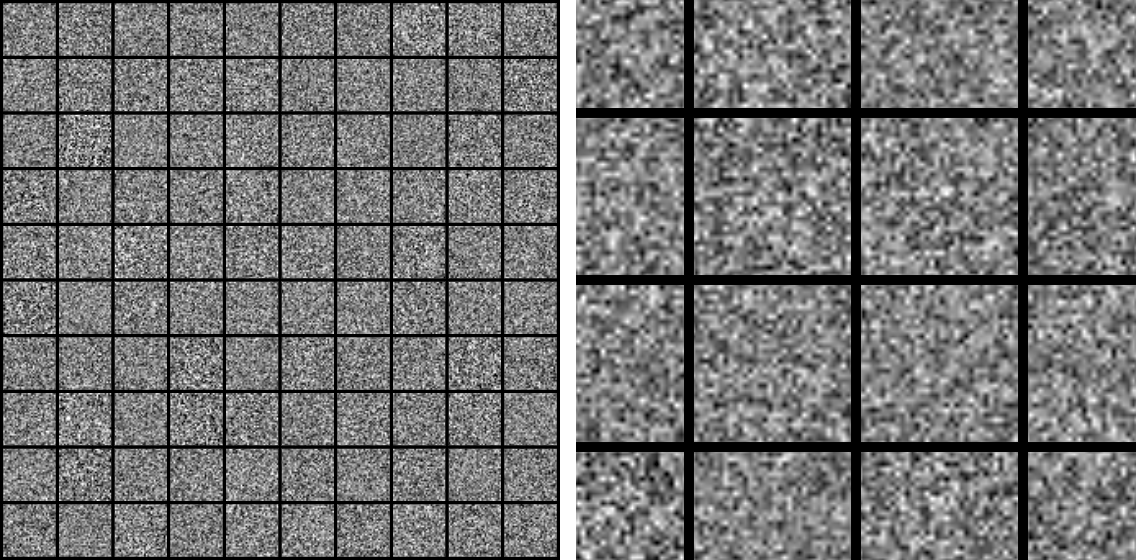
Left: the whole. Right: its middle third, enlarged.
A WebGL 2 fragment shader for this pattern:

```glsl
#version 300 es
precision highp float;
// Ten by ten square tiles of fine grey grain, parted by thin black lines.
// The canvas is a lattice of cells: bell-shaped random greys are blended
// between cells, and each tile has its own contrast and slight tone shift.

uniform vec2 u_resolution;
out vec4 fragColor;

const float TILES = 10.0;
const float TILE_CELLS = 32.0;
const float LINE_CELLS = 2.0;
const float PITCH = TILE_CELLS + LINE_CELLS;
const float CANVAS_CELLS = TILES * PITCH + LINE_CELLS;

const vec3 LINE_COLOR = vec3(0.0);
const float MEAN_GREY = 0.5;

// Three independent random values in 0..1 for an integer position.
vec3 hash3(ivec2 cell, uint seed) {
    uvec3 v = uvec3(uvec2(cell + 4096), seed) * 1664525u + 1013904223u;
    v.x += v.y * v.z;
    v.y += v.z * v.x;
    v.z += v.x * v.y;
    v ^= v >> 16u;
    v.x += v.y * v.z;
    v.y += v.z * v.x;
    v.z += v.x * v.y;
    return vec3(v >> 8u) / 16777216.0;
}

// Nearly normal value with zero mean and unit deviation.
float bellValue(ivec2 cell) {
    return 2.0 * (dot(hash3(cell, 17u), vec3(1.0)) - 1.5);
}

// Grain blended linearly between the centres of neighbouring cells.
float grain(vec2 p) {
    vec2 q = p - 0.5;
    ivec2 cell = ivec2(floor(q));
    vec2 f = fract(q);
    float lower = mix(bellValue(cell), bellValue(cell + ivec2(1, 0)), f.x);
    float upper = mix(bellValue(cell + ivec2(0, 1)), bellValue(cell + ivec2(1, 1)), f.x);
    return mix(lower, upper, f.y);
}

// Signed distance in cells to the nearest grid line, negative inside it.
float gridDistance(vec2 p, float pitch, float width) {
    vec2 offset = mod(p - 0.5 * width + 0.5 * pitch, pitch) - 0.5 * pitch;
    vec2 d = abs(offset) - 0.5 * width;
    return min(d.x, d.y);
}

// Grey of a tile: mostly even contrast, with a few harsher tiles.
float tileGrey(vec2 p, ivec2 tile) {
    vec3 variation = hash3(tile, 91u);
    float contrast = 0.18 + 0.03 * variation.x + 0.07 * pow(variation.y, 8.0);
    float tone = MEAN_GREY + 0.03 * (variation.z - 0.5);
    return clamp(tone + contrast * grain(p), 0.0, 1.0);
}

void main() {
    vec2 p = gl_FragCoord.xy / u_resolution * CANVAS_CELLS;
    float pixel = CANVAS_CELLS / min(u_resolution.x, u_resolution.y);
    ivec2 tile = ivec2(floor((p - 0.5 * LINE_CELLS) / PITCH));

    vec3 color = vec3(tileGrey(p, tile));
    float d = gridDistance(p, PITCH, LINE_CELLS);
    float tileMask = smoothstep(-0.5 * pixel, 0.5 * pixel, d);
    fragColor = vec4(mix(LINE_COLOR, color, tileMask), 1.0);
}
```
